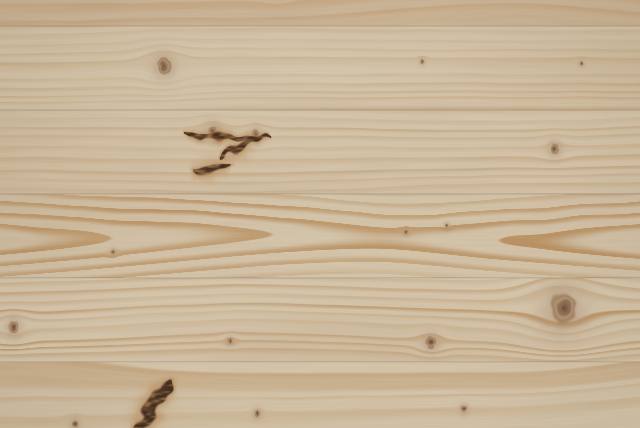
This texture is drawn by a WebGL 1 fragment shader. Its source:

```glsl
precision highp float;
// Pale pine boards with flowing grain, a cathedral figure, knots and bark cracks.
uniform vec2 u_resolution;

float hash(vec2 p) {
  vec3 q = fract(p.xyx * 0.1031);
  q += dot(q, q.yzx + 33.33);
  return fract((q.x + q.y) * q.z);
}

float noise(vec2 p) {
  vec2 i = floor(p), f = fract(p);
  f = f * f * (3.0 - 2.0 * f);
  return mix(mix(hash(i), hash(i + vec2(1, 0)), f.x),
             mix(hash(i + vec2(0, 1)), hash(i + vec2(1, 1)), f.x), f.y);
}

// Pushes the grain around a knot and collects its halo, body and heart.
void knot(vec2 p, vec2 centre, float r, inout float bend, inout vec3 stain) {
  vec2 q = (p - centre) / r;
  bend -= (p.y - centre.y) * exp(-q.x * q.x / 8.0 - q.y * q.y / 5.0);
  float d = length(q * vec2(1.1, 0.9)) + 0.35 * (noise(q * 2.0 + centre * 90.0) - 0.5);
  float body = 1.0 - smoothstep(0.7, 1.05, d);
  float rings = 0.75 + 0.25 * cos(d * 16.0);
  stain = max(stain, vec3(exp(-0.45 * d * d), body * rings, exp(-7.0 * d * d)));
}

// Tapered ragged split: x is the dark bark, y the resin glow around it.
vec2 crack(vec2 p, vec2 a, vec2 b, float width) {
  p += 0.02 * (vec2(noise(p * 45.0), noise(p * 45.0 + 70.0)) - 0.5);
  vec2 ab = b - a;
  float h = clamp(dot(p - a, ab) / dot(ab, ab), 0.0, 1.0);
  float d = length(p - a - ab * h) / (width * (0.3 + 2.8 * h * (1.0 - h)));
  return vec2(1.0 - smoothstep(0.45, 1.1, d), exp(-0.3 * d * d));
}

void main() {
  vec2 p = gl_FragCoord.xy / u_resolution.y;
  float row = (p.y - 0.155) / 0.196;
  float board = floor(row);
  float across = fract(row);
  bool cathedral = board == 1.0;
  bool sparse = board < 0.0 || board > 3.0;

  // Scattered knots, three to a board, and one large one
  float bend = 0.0;
  vec3 stain = vec3(0.0);
  for (int i = 0; i < 3; i++) {
    vec2 id = vec2(float(i) * 5.0 + 3.0, board * 7.0 + 20.0);
    float size = hash(id + 40.0);
    vec2 centre = vec2((float(i) + hash(id)) * 0.5,
                       0.155 + 0.196 * (board + 0.2 + 0.6 * hash(id + 17.0)));
    knot(p, centre, 0.005 + 0.015 * size * size, bend, stain);
  }
  if (board == 0.0) knot(p, vec2(1.315, 0.28), 0.037, bend, stain);

  // Growth rings: straight bands, or nested arches facing both ends
  float sway = noise(vec2(p.x * 1.7, p.y * 4.0 + board * 9.0)) - 0.5;
  float ripple = noise(vec2(p.x * 11.0, p.y * 18.0)) - 0.5;
  float y = p.y + bend + sway * (sparse ? 0.13 : 0.03) + ripple * 0.003;
  float spread = noise(vec2(y * 28.0, board)) * 0.9;
  float phase = y * (sparse ? 17.0 : 43.0) + spread;
  if (cathedral) {
    float reach = length(vec2(p.x - 0.9, 0.1));
    phase = length(vec2((y - 0.44) * 40.0, 1.0)) - 3.0 * reach - 0.13 + ripple * 0.12;
  }
  float t = fract(phase);
  float late = smoothstep(cathedral ? 0.4 : 0.3, 0.88, t)
             * (1.0 - smoothstep(cathedral ? 0.95 : 0.84, 1.0, t));
  float ringStrength = mix(0.3, 1.0, hash(vec2(floor(phase) + 60.0, board + 11.0)));
  float fade = 0.5 + 0.7 * noise(vec2(p.x * 2.2, y * 14.0));
  float boardStrength = cathedral ? 1.0 : board == 0.0 ? 0.9 : 0.55;

  // Wood tone, broad shading and fine fibres
  float shade = noise(vec2(p.x * 1.3, p.y * 6.0 + board * 5.0));
  vec3 col = mix(vec3(0.79, 0.712, 0.60), vec3(0.83, 0.77, 0.67), 0.2 + 0.8 * shade);
  if (board > 3.0) col = mix(col, vec3(0.77, 0.67, 0.55), 0.6);
  col = mix(col, vec3(0.73, 0.58, 0.40), late * ringStrength * fade * boardStrength);
  col += 0.018 * (noise(vec2(p.x * 9.0, y * 260.0)) - 0.5);
  col -= 0.03 * smoothstep(0.45, 0.95, length(p - vec2(0.75, 0.5)));

  // Seams between boards
  float seam = min(across, 1.0 - across) * 0.196;
  col *= 1.0 - 0.09 * (1.0 - smoothstep(0.0005, 0.003, seam));

  // Knot colours
  col = mix(col, vec3(0.66, 0.55, 0.45), stain.x * 0.55);
  col = mix(col, vec3(0.60, 0.45, 0.31), stain.y * 0.75);
  col = mix(col, vec3(0.36, 0.24, 0.16), stain.z * 0.7);

  // Bark cracks with torn, lighter fibres inside
  vec2 bark = crack(p, vec2(0.43, 0.685), vec2(0.63, 0.676), 0.009);
  bark = max(bark, crack(p, vec2(0.59, 0.675), vec2(0.52, 0.635), 0.011));
  bark = max(bark, crack(p, vec2(0.54, 0.62), vec2(0.45, 0.595), 0.013));
  bark = max(bark, crack(p, vec2(0.40, 0.105), vec2(0.305, -0.02), 0.016));
  float fibre = noise(vec2(p.x * 70.0 - p.y * 40.0, p.y * 190.0));
  col = mix(col, vec3(0.70, 0.50, 0.29), bark.y * 0.65);
  col = mix(col, mix(vec3(0.20, 0.13, 0.09), vec3(0.58, 0.42, 0.26), fibre * fibre), bark.x * 0.9);

  gl_FragColor = vec4(col, 1.0);
}
```
